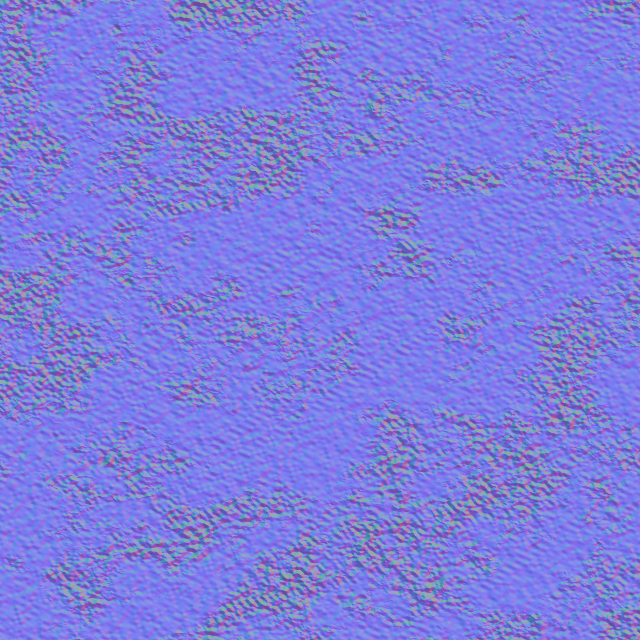
Reproduce this texture map procedurally as a three.js fragment shader.

```glsl
// Normal map of weathered plaster: fine grain, speckled eroded patches and thin ledges
varying vec2 vUv;

#define GRAIN_FREQ 185.0   // cells of fine grain across the canvas
#define GRAIN_SLOPE 0.62   // steepness of the calm surface
#define ROUGH_SLOPE 2.6    // steepness inside eroded patches
#define PATCH_FREQ 13.0    // patches across the canvas
#define PATCH_LOW 0.45     // patch field where erosion starts
#define PATCH_HIGH 0.76    // patch field where erosion is full
#define EDGE_WEAR 0.09     // extra erosion toward the border
#define LEDGE_HEIGHT 0.0028
#define LEDGE_WIDTH 0.045
#define STRETCH vec2(0.82, 1.0)
#define SAMPLE_STEP 0.001
#define TINT_SCALE vec3(0.22, 0.22, 0.47)

float hash(vec2 cell) {
  return fract(sin(dot(cell, vec2(127.1, 311.7))) * 43758.5453);
}

float noise(vec2 p) {
  vec2 cell = floor(p);
  vec2 f = fract(p);
  f = f * f * (3.0 - 2.0 * f);
  float low = mix(hash(cell), hash(cell + vec2(1.0, 0.0)), f.x);
  float high = mix(hash(cell + vec2(0.0, 1.0)), hash(cell + vec2(1.0, 1.0)), f.x);
  return mix(low, high, f.y);
}

float fbm(vec2 p) {
  float sum = 0.0;
  float weight = 0.5;
  float total = 0.0;
  for (int i = 0; i < 5; i++) {
    sum += weight * noise(p);
    total += weight;
    weight *= 0.66;
    p = mat2(1.6, 1.2, -1.2, 1.6) * p + 17.3;
  }
  return sum / total;
}

// Turned noise whose slope, not its height, stays constant with frequency
float bumps(vec2 p, float freq, float angle) {
  float c = cos(angle);
  float s = sin(angle);
  return noise(mat2(c, s, -s, c) * p * freq + freq) / freq;
}

float patchField(vec2 p) {
  vec2 fromCenter = abs(p - 0.5);
  float border = smoothstep(0.28, 0.5, max(fromCenter.x, fromCenter.y));
  return fbm(p * PATCH_FREQ * vec2(0.8, 1.2) + 3.7) + EDGE_WEAR * border;
}

float surfaceHeight(vec2 p, float rough, float ledgeMask) {
  vec2 q = p * STRETCH;

  // Calm grain
  float grain = bumps(q, GRAIN_FREQ, 0.5)
              + 0.60 * bumps(q, GRAIN_FREQ * 0.63, 1.1)
              + 0.22 * bumps(q, GRAIN_FREQ * 0.3, 0.3);

  // Eroded crumbs
  float crumbs = bumps(q, GRAIN_FREQ * 1.2, 0.9)
               + 0.85 * bumps(q, GRAIN_FREQ * 0.8, 0.2)
               + 0.30 * bumps(q, GRAIN_FREQ * 0.42, 0.7);

  // Meandering ledges along a noise contour
  float contour = (fbm(p * vec2(18.0, 25.0) + 61.0) - 0.5) / LEDGE_WIDTH;
  float ledge = exp(-contour * contour);

  return GRAIN_SLOPE * grain + ROUGH_SLOPE * rough * crumbs
       + LEDGE_HEIGHT * ledgeMask * ledge;
}

void main() {
  float wear = patchField(vUv);
  float rough = smoothstep(PATCH_LOW, PATCH_HIGH, wear);
  float ledgeMask = smoothstep(PATCH_LOW - 0.05, PATCH_HIGH - 0.12, wear);

  // Slope by central differences
  vec2 dx = vec2(SAMPLE_STEP, 0.0);
  vec2 dy = dx.yx;
  vec2 slope = vec2(
    surfaceHeight(vUv + dx, rough, ledgeMask) - surfaceHeight(vUv - dx, rough, ledgeMask),
    surfaceHeight(vUv + dy, rough, ledgeMask) - surfaceHeight(vUv - dy, rough, ledgeMask)
  ) / (2.0 * SAMPLE_STEP);

  // Softened normal packed as colour
  vec3 normal = normalize(vec3(-slope, 1.0));
  vec3 color = vec3(0.492, 0.492, 0.475) + TINT_SCALE * normal;
  gl_FragColor = vec4(color, 1.0);
}
```
